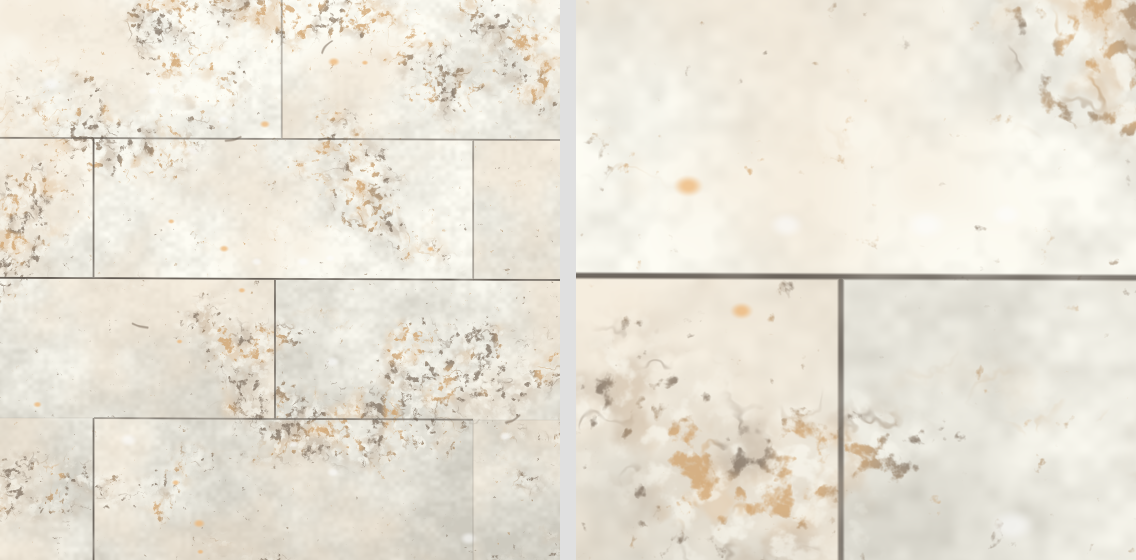
Left: the whole. Right: its middle third, enlarged.
Reproduce this texture procedurally as a three.js fragment shader.

```glsl
// Pale travertine slabs in running bond, with thin joints and clustered rusty pits.
#define ROWS 4.0
#define SLAB_WIDTH 0.678
#define JOINT_CORE 0.0006
#define JOINT_EDGE 0.0027
#define PIT_SCALE 105.0
#define IVORY vec3(0.985, 0.98, 0.945)
#define STONE vec3(0.85, 0.84, 0.80)
#define BLUSH vec3(0.93, 0.87, 0.79)
#define OCHRE vec3(0.82, 0.64, 0.43)
#define UMBER vec3(0.50, 0.44, 0.38)
#define JOINT vec3(0.36, 0.33, 0.30)

varying vec2 vUv;

float hash(vec2 p) {
  vec3 q = fract(p.xyx * vec3(0.1031, 0.1030, 0.0973));
  q += dot(q, q.yzx + 33.33);
  return fract((q.x + q.y) * q.z);
}

float noise(vec2 p) {
  vec2 i = floor(p), f = fract(p);
  f = f * f * (3.0 - 2.0 * f);
  return mix(mix(hash(i), hash(i + vec2(1.0, 0.0)), f.x),
             mix(hash(i + vec2(0.0, 1.0)), hash(i + 1.0), f.x), f.y);
}

float fbm(vec2 p) {
  float sum = 0.0, amp = 0.533;
  for (int i = 0; i < 4; i++) {
    sum += amp * noise(p);
    p = mat2(1.6, 1.2, -1.2, 1.6) * p + 17.3;
    amp *= 0.5;
  }
  return sum;
}

float line(float d) {
  return 1.0 - smoothstep(JOINT_CORE, JOINT_EDGE, abs(d));
}

// Sparse soft flecks, at most one per grid cell
float flecks(vec2 p, float scale, float density, float seed) {
  vec2 cell = floor(p * scale) + seed;
  vec2 centre = 0.3 + 0.4 * vec2(hash(cell + 3.1), hash(cell + 7.7));
  vec2 d = (fract(p * scale) - centre) * vec2(0.8, 1.1);
  float radius = mix(0.12, 0.25, hash(cell + 11.3));
  return step(1.0 - density, hash(cell)) * (1.0 - smoothstep(radius * 0.2, radius, length(d)));
}

// Sparse short slanted cracks
float cracks(vec2 p) {
  vec2 cell = floor(p * 6.0) + 52.0;
  float angle = mix(-0.3, 1.4, hash(cell + 5.0));
  vec2 d = fract(p * 6.0) - 0.5;
  d = vec2(cos(angle) * d.x + sin(angle) * d.y, cos(angle) * d.y - sin(angle) * d.x);
  d.y += 0.05 * (noise(p * 60.0) - 0.5);
  d.x = max(abs(d.x) - 0.08, 0.0);
  return step(0.87, hash(cell)) * (1.0 - smoothstep(0.0, 0.022, length(d)));
}

void main() {
  vec2 uv = vUv;

  // Slab layout with a slight tilt of the courses
  float y = uv.y - 0.004 + 0.004 * uv.x;
  float row = clamp(floor(y * ROWS), 0.0, ROWS - 1.0);
  float shift = mix(0.167, 0.485 + 0.006 * row, mod(row, 2.0));
  float across = (uv.x - shift) / SLAB_WIDTH;
  vec2 slab = vec2(floor(across), row);

  // Clouded, mottled stone, lighter toward the upper left
  vec2 p = uv + 0.02 * vec2(fbm(uv * 9.0), fbm(uv * 9.0 + 31.0));
  float light = 0.57 + 0.75 * (y - 0.5) - 0.3 * (uv.x - 0.5);
  light += 1.5 * (fbm(p * vec2(4.5, 6.5) + slab * 3.7) - 0.5);
  light += 0.75 * (fbm(p * vec2(22.0, 30.0)) - 0.5) + 0.4 * (noise(uv * 110.0) - 0.5);
  light += 0.16 * (hash(slab + 9.0) - 0.5);
  vec3 color = mix(STONE, IVORY, clamp(light, -0.35, 1.05));
  float warmth = smoothstep(0.4, 0.75, fbm(p * 6.0 + slab * 5.3 + 60.0));
  color = mix(color, BLUSH, 0.5 * warmth);

  // Pit clusters: stained halo, pale crystals, curled veins and fine specks
  float cluster = smoothstep(0.47, 0.70, fbm(p * vec2(6.5, 8.0) + 23.0));
  float rust = smoothstep(0.3, 0.8, noise(uv * 30.0 + 14.0) + 0.3 * (uv.y - 0.5));
  vec3 stain = mix(UMBER, OCHRE, rust);
  float smudge = smoothstep(0.45, 0.72, fbm(p * 40.0 + 33.0));
  float crystals = smoothstep(0.5, 0.72, fbm(p * PIT_SCALE * 0.8 + 80.0));
  float veins = 1.0 - smoothstep(0.0, 0.05, abs(fbm(p * 36.0 + 5.0) - 0.5));
  veins *= smoothstep(0.45, 0.75, noise(uv * 60.0));
  float pits = smoothstep(0.0, 0.2, fbm(p * PIT_SCALE) - mix(0.76, 0.54, cluster));
  color = mix(color, mix(BLUSH, stain, 0.35), 0.6 * cluster * smudge);
  color = mix(color, IVORY, 0.6 * cluster * crystals);
  color = mix(color, stain, 0.45 * cluster * veins);
  color = mix(color, stain, 0.75 * pits);

  // Isolated marks
  color = mix(color, vec3(0.93, 0.70, 0.44), 0.7 * flecks(uv, 24.0, 0.035, 4.0));
  color = mix(color, vec3(0.99), 0.6 * flecks(uv, 16.0, 0.05, 90.0));
  color = mix(color, UMBER, 0.6 * cracks(uv));

  // Level joints: darkest at mid height, nearly closed at the lowest ends
  float seam = clamp(floor(y * ROWS + 0.5), 1.0, ROWS - 1.0);
  float middle = step(0.167, uv.x) * step(uv.x, 0.845);
  float level = line(y - seam / ROWS) * (1.0 - 0.28 * abs(seam - 2.0));
  level *= seam < 1.5 ? mix(0.1, 1.0, middle) : 1.0;

  // Upright joints: fainter to the right and in the top course
  float joint = floor(across + 0.5);
  float upright = line((across - joint) * SLAB_WIDTH) * (1.0 - 0.35 * joint);
  upright *= row > 2.5 ? 0.5 : (row < 0.5 && joint > 0.5 ? 0.25 : 0.9);
  float wear = mix(0.6, 1.0, noise(uv * 35.0 + 70.0));
  color = mix(color, JOINT, max(level, upright) * wear);

  gl_FragColor = vec4(color, 1.0);
}
```
